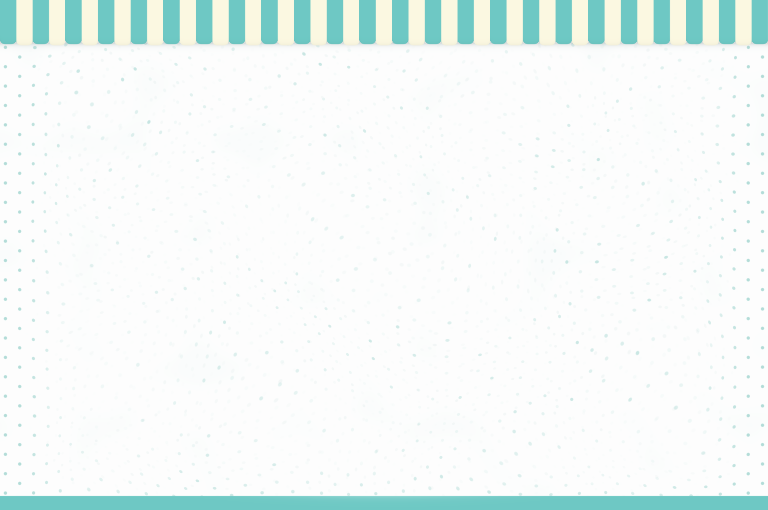
Reproduce this background procedurally as a Shadertoy shader.

```glsl
// Striped awning over a white wall of fading mint dots, with a teal base band.

const vec3 PAPER = vec3(0.992, 0.994, 0.993);
const vec3 TEAL = vec3(0.43, 0.785, 0.768);
const vec3 CREAM = vec3(0.985, 0.972, 0.882);
const vec3 MINT = vec3(0.65, 0.84, 0.82);
const vec3 MIST = vec3(0.85, 0.90, 0.90);
const vec3 SHADE = vec3(0.60, 0.65, 0.64);

const float WIDTH = 1.5;            // canvas width when its height is 1
const float STRIPES = 47.0;
const float BAND_TOP = 0.0275;
const vec2 DOT_PITCH = vec2(0.0558, 0.038);
const vec2 DOT_ORIGIN = vec2(0.0664, 0.0332);

float hash(vec2 p) {
    return fract(sin(dot(p, vec2(127.1, 311.7))) * 43758.5);
}

vec2 gradientAt(vec2 cell) {
    float angle = 6.2832 * hash(cell);
    return vec2(cos(angle), sin(angle));
}

float gradientNoise(vec2 p) {
    vec2 i = floor(p), f = fract(p);
    vec2 u = f * f * f * (f * (f * 6.0 - 15.0) + 10.0);
    float a = dot(gradientAt(i), f);
    float b = dot(gradientAt(i + vec2(1, 0)), f - vec2(1, 0));
    float c = dot(gradientAt(i + vec2(0, 1)), f - vec2(0, 1));
    float d = dot(gradientAt(i + vec2(1, 1)), f - vec2(1, 1));
    return mix(mix(a, b, u.x), mix(c, d, u.x), u.y);
}

// Staggered dots; interior ones (inner = 1) get random strengths.
float dotLattice(vec2 p, vec2 pitch, float radius, float inner, float aa) {
    float cover = 0.0;
    for (int k = 0; k < 2; k++) {
        vec2 q = p / pitch + 0.5 * float(k);
        vec2 cell = floor(q + 0.5);
        float d = length((q - cell) * pitch);
        float chance = hash(cell + 37.0 * float(k));
        float strength = mix(0.85, 0.08 + 0.55 * pow(chance, 3.0), inner);
        cover = max(cover, strength * (1.0 - smoothstep(radius - aa, radius + aa, d)));
    }
    return cover;
}

// Dots are regular at the sides and drift apart towards the middle.
vec3 dottedWall(vec2 p, float aa) {
    float side = min(p.x, WIDTH - p.x);
    float inner = smoothstep(0.03, 0.16, side) * smoothstep(-0.03, 0.10, p.y);
    vec2 drift = vec2(gradientNoise(p * 4.0), gradientNoise(p * 4.0 + 19.0));
    vec2 q = p - DOT_ORIGIN + 0.045 * inner * drift;

    float patches = 0.75 + 0.9 * gradientNoise(p * 3.0 + 7.0);
    float dots = dotLattice(q, DOT_PITCH, 0.0032, inner, aa);
    dots *= mix(1.0, clamp(patches, 0.2, 1.0), inner);

    vec2 faintPos = q + 0.02 * drift + vec2(0.011, 0.007);
    float faint = 0.45 * inner * dotLattice(faintPos, DOT_PITCH * 0.72, 0.0030, 1.0, aa);

    float smudge = 0.012 * smoothstep(0.1, 0.6, gradientNoise(p * 9.0 + 3.0));
    vec3 color = PAPER - smudge * vec3(1.0, 0.5, 0.5);
    color = mix(color, MIST, faint);
    return mix(color, MINT, dots);
}

// Lower edge of the awning, rounded at the corners of each stripe.
float awningEdge(float stripe) {
    float across = abs(2.0 * fract(stripe) - 1.0);
    float drop = mix(0.0865, 0.0890, mod(floor(stripe), 2.0));
    return 1.0 - drop + 0.007 * pow(across, 5.0);
}

vec3 stripeColor(float stripe, float aa) {
    float toBorder = abs(mod(stripe, 2.0) - 1.5);
    return mix(CREAM, TEAL, smoothstep(0.5 - aa, 0.5 + aa, toBorder));
}

void mainImage(out vec4 fragColor, in vec2 fragCoord) {
    vec2 uv = fragCoord / iResolution.xy;
    vec2 p = uv * vec2(WIDTH, 1.0);
    float aa = 0.7 / iResolution.y;

    vec3 color = dottedWall(p, aa);

    // Soft shadow under the awning
    float stripe = uv.x * STRIPES;
    float edge = awningEdge(stripe);
    float below = max(0.915 - p.y, 0.0);
    color = mix(color, SHADE, 0.38 * exp(-below / 0.0045));

    // Base band with a faint light along the middle of its top edge
    float centre = (uv.x - 0.5) / 0.14;
    float light = 0.22 * exp(-centre * centre - (BAND_TOP - p.y) / 0.006);
    vec3 band = mix(TEAL, PAPER, clamp(light, 0.0, 0.22));
    color = mix(band, color, smoothstep(BAND_TOP - aa, BAND_TOP + aa, p.y));

    // Awning
    vec3 cloth = stripeColor(stripe, aa * STRIPES / WIDTH);
    cloth *= 1.0 - 0.04 * exp(-max(p.y - edge, 0.0) / 0.004);
    color = mix(color, cloth, smoothstep(edge - aa, edge + aa, p.y));

    fragColor = vec4(color, 1.0);
}
```
